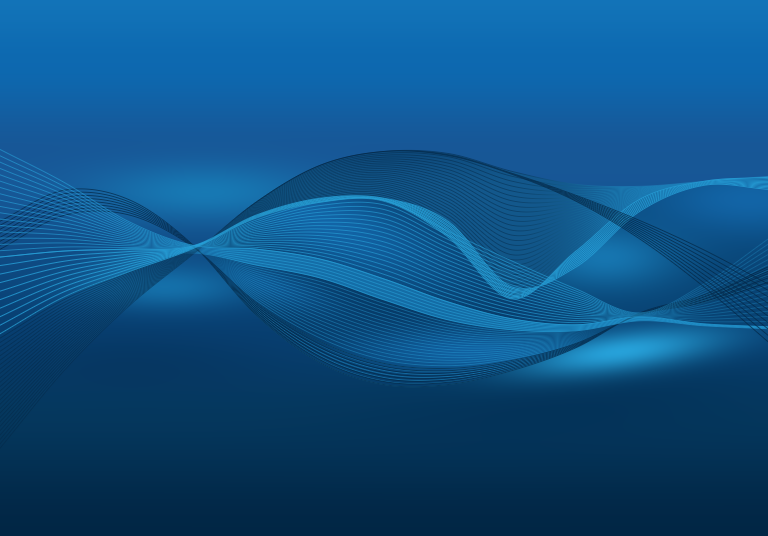
Reproduce this background procedurally as a WebGL 2 fragment shader.

```glsl
#version 300 es
precision highp float;
// Flowing sheets of fine curved strands with soft glows over a deep blue gradient.
uniform vec2 u_resolution;
out vec4 outColor;

const vec2 SPACE = vec2(768.0, 538.0); // design units, measured from the top left
const float STEP = 64.0;               // distance between curve knots
const vec3 INK = vec3(0.01, 0.15, 0.27);
const vec3 DEEP = vec3(0.02, 0.22, 0.39);
const vec3 BLUE = vec3(0.07, 0.40, 0.66);
const vec3 TEAL = vec3(0.07, 0.35, 0.54);
const vec3 AZURE = vec3(0.09, 0.48, 0.71);
const vec3 CYAN = vec3(0.15, 0.63, 0.85);

// Depths of the sheet edges at evenly spaced knots
const float ARCH[13] = float[13](450., 372., 308., 256., 203., 166., 152., 156., 175., 202., 240., 288., 343.);
const float ROOF[13] = float[13](450., 372., 308., 256., 203., 166., 152., 154., 172., 185., 187., 182., 177.);
const float CREST[13] = float[13](335., 298., 273., 250., 219., 203., 202., 238., 300., 252., 200., 182., 178.);
const float RIDGE[13] = float[13](258., 252., 250., 247., 216., 199., 199., 222., 288., 268., 212., 186., 190.);
const float VEIL[13] = float[13](258., 252., 250., 247., 221., 203., 201., 232., 262., 290., 314., 285., 240.);
const float BAND[13] = float[13](150., 183., 222., 246., 250., 260., 280., 303., 320., 326., 318., 325., 328.);
const float HEM[13] = float[13](335., 292., 262., 254., 266., 279., 301., 321., 331., 332., 322., 327., 330.);
const float KEEL[13] = float[13](222., 191., 200., 245., 316., 364., 386., 386., 372., 349., 314., 296., 268.);

// Smooth curve through the knots: height and slope
vec2 curve(float k[13], float x) {
  float s = clamp(x / STEP, 0.0, 11.999);
  int i = int(s);
  float f = s - float(i);
  float a = k[i], b = k[i + 1];
  float ma = 0.5 * (b - (i > 0 ? k[i - 1] : 2.0 * a - b));
  float mb = 0.5 * ((i < 11 ? k[i + 2] : 2.0 * b - a) - a);
  float c2 = 3.0 * (b - a) - 2.0 * ma - mb;
  float c3 = 2.0 * (a - b) + ma + mb;
  return vec2(a + f * (ma + f * (c2 + f * c3)), (ma + f * (2.0 * c2 + 3.0 * f * c3)) / STEP);
}

// Soft ellipse with a tilted axis
float glow(vec2 p, vec2 center, vec2 radius, float tilt) {
  vec2 q = p - center;
  q.y -= tilt * q.x;
  q /= radius;
  return exp(-dot(q, q));
}

// Rises from lo to hi, then falls from hi2 to lo2
float span(float x, float lo, float hi, float hi2, float lo2) {
  return smoothstep(lo, hi, x) * (1.0 - smoothstep(hi2, lo2, x));
}

// Coverage of the area between two edges
float sheet(float y, vec2 a, vec2 b, float px) {
  float top = min(a.x, b.x), low = max(a.x, b.x);
  return clamp((y - top) / px + 0.5, 0.0, 1.0) * clamp((low - y) / px + 0.5, 0.0, 1.0);
}

// Coverage of the nearest of n + 1 strands blended from edge a to edge b
float strands(float y, vec2 a, vec2 b, float n, float width, float px) {
  float d = b.x - a.x;
  float t = clamp((y - a.x) / (abs(d) < 0.01 ? 0.01 : d), 0.0, 1.0);
  vec2 line = mix(a, b, round(t * n) / n);
  float away = abs(y - line.x) / sqrt(1.0 + line.y * line.y);
  return clamp(0.5 + (0.5 * width - away) / px, 0.0, 1.0);
}

vec3 backdrop(float y) {
  vec3 c = mix(vec3(0.07, 0.45, 0.72), vec3(0.05, 0.41, 0.69), smoothstep(0.0, 65.0, y));
  c = mix(c, vec3(0.09, 0.34, 0.59), smoothstep(60.0, 155.0, y));
  c = mix(c, vec3(0.03, 0.25, 0.45), smoothstep(165.0, 340.0, y));
  c = mix(c, vec3(0.02, 0.22, 0.37), smoothstep(330.0, 420.0, y));
  return mix(c, vec3(0.005, 0.15, 0.27), smoothstep(400.0, 538.0, y));
}

void main() {
  vec2 uv = gl_FragCoord.xy / u_resolution;
  vec2 p = vec2(uv.x, 1.0 - uv.y) * SPACE;
  float x = p.x, y = p.y, px = SPACE.y / u_resolution.y;
  vec2 arch = curve(ARCH, x), roof = curve(ROOF, x), crest = curve(CREST, x), ridge = curve(RIDGE, x);
  vec2 veil = curve(VEIL, x), band = curve(BAND, x), hem = curve(HEM, x), keel = curve(KEEL, x);

  // Gradient, shadows and glows
  vec3 col = backdrop(y);
  col = mix(col, vec3(0.01, 0.19, 0.34), 0.7 * glow(p, vec2(560.0, 410.0), vec2(190.0, 45.0), -0.1));
  col = mix(col, vec3(0.02, 0.20, 0.36), 0.6 * glow(p, vec2(130.0, 365.0), vec2(150.0, 35.0), 0.0));
  col = mix(col, AZURE, 0.95 * glow(p, vec2(205.0, 193.0), vec2(115.0, 28.0), 0.0));
  col = mix(col, AZURE, 0.8 * glow(p, vec2(165.0, 288.0), vec2(85.0, 22.0), 0.0));
  col = mix(col, CYAN, glow(p, vec2(620.0, 353.0), vec2(100.0, 20.0), -0.13));

  // Upper sheet and the hollow on its right
  vec3 upper = mix(TEAL, DEEP, 0.6 * glow(p, vec2(400.0, 150.0), vec2(140.0, 24.0), 0.0));
  upper = mix(upper, AZURE, smoothstep(530.0, 720.0, x));
  col = mix(col, upper, 0.75 * sheet(y, roof, crest, px) * smoothstep(0.0, 260.0, x));
  vec3 hollow = mix(vec3(0.03, 0.26, 0.45), AZURE, glow(p, vec2(605.0, 258.0), vec2(75.0, 32.0), 0.0));
  hollow = mix(hollow, BLUE, glow(p, vec2(750.0, 200.0), vec2(110.0, 38.0), 0.0));
  col = mix(col, hollow, 0.9 * sheet(y, crest, band, px) * smoothstep(500.0, 550.0, x));

  // Rounded inner sheet, lower sheet, band and ribbon
  vec3 inner = mix(DEEP, BLUE, glow(p, vec2(330.0, 225.0), vec2(130.0, 48.0), 0.35));
  col = mix(col, inner, 0.9 * sheet(y, crest, band, px) * span(x, 185.0, 230.0, 490.0, 540.0));
  vec3 lower = mix(DEEP, BLUE, glow(p, vec2(470.0, 354.0), vec2(120.0, 24.0), 0.0));
  lower = mix(lower, BLUE, 0.7 * glow(p, vec2(265.0, 285.0), vec2(65.0, 20.0), 0.3));
  col = mix(col, lower, 0.85 * sheet(y, hem, keel, px) * span(x, 190.0, 220.0, 610.0, 640.0));
  col = mix(col, AZURE, 0.75 * sheet(y, band, hem, px) * smoothstep(160.0, 240.0, x));
  col = mix(col, CYAN, 0.6 * sheet(y, ridge, crest, px) * span(x, 60.0, 230.0, 380.0, 500.0));

  // Strands of every sheet
  float right = smoothstep(500.0, 640.0, x);
  col = mix(col, mix(INK, CYAN, right), mix(0.5, 0.35, right) * strands(y, roof, crest, 26.0, 0.9, px));
  col = mix(col, CYAN, 0.45 * strands(y, hem, keel, 24.0, 0.8, px) * span(x, 180.0, 270.0, 520.0, 640.0));
  col = mix(col, INK, 0.75 * strands(y, keel, mix(keel, hem, 0.25), 7.0, 0.9, px));
  col = mix(col, CYAN, mix(0.65, 0.3, smoothstep(600.0, 700.0, x)) * strands(y, veil, band, 17.0, 0.9, px));
  col = mix(col, CYAN, 0.6 * strands(y, band, hem, 6.0, 0.9, px) * smoothstep(150.0, 240.0, x));
  col = mix(col, CYAN, 0.8 * strands(y, ridge, crest, 9.0, 1.0, px));
  col = mix(col, INK, 0.75 * strands(y, arch, mix(roof, arch, 0.65), 9.0, 0.9, px) * smoothstep(200.0, 260.0, x));
  outColor = vec4(col, 1.0);
}
```
